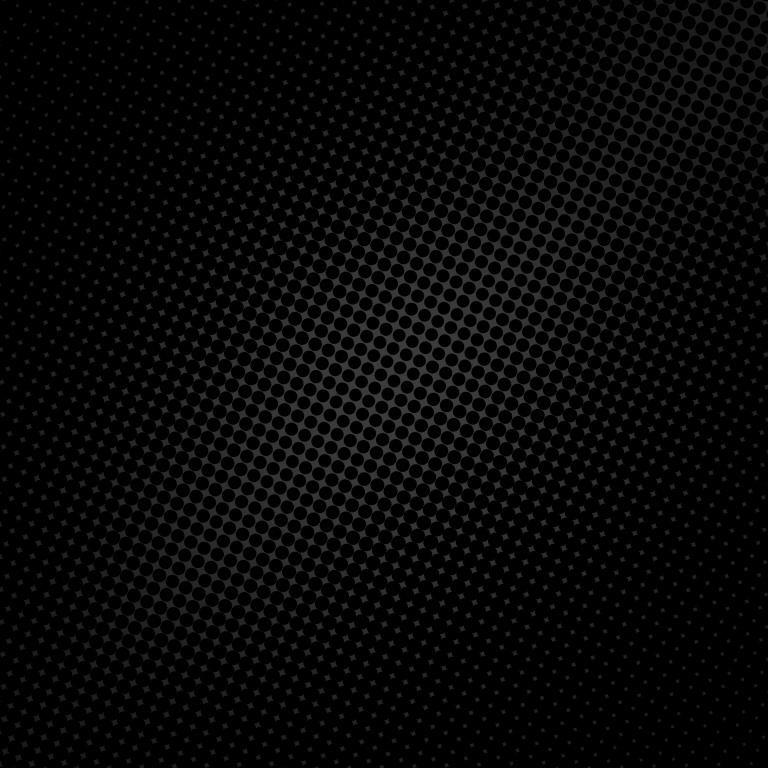
This background is drawn by a WebGL 2 fragment shader. Its source:

```glsl
#version 300 es
precision highp float;

uniform vec2 u_resolution;
out vec4 outColor;

// Dot lattice
const float SPACING = 0.01887;
const float LATTICE_ANGLE = -0.4363;
const vec2 LATTICE_ORIGIN = vec2(0.5130, 0.5039);

// Diagonal band where the holes are small enough to stay separate
const vec2 BAND_CENTER = vec2(0.521, 0.518);
const float BAND_ANGLE = 0.820;
const float BAND_WIDTH = 0.111;
const float BULGE_WIDTH = 0.075;
const float BULGE_LENGTH = 0.247;
const float BEND = 0.026;

// Hole radius, in lattice cells
const float TOUCHING_RADIUS = 0.5;
const float RADIUS_SWING = 0.13;
const float RADIUS_FALLOFF = 0.34;

// Grey plate and its central glow
const vec2 GLOW_CENTER = vec2(0.521, 0.500);
const float GLOW_RADIUS = 0.39;
const float PLATE_EDGE = 0.098;
const float PLATE_GLOW = 0.235;

vec2 axisCoords(vec2 p, float angle) {
    vec2 axis = vec2(cos(angle), sin(angle));
    return vec2(dot(p, axis), dot(p, vec2(axis.y, -axis.x)));
}

// Signed distance from the edge of the swelling, slightly bent band
float bandDistance(vec2 p) {
    vec2 q = axisCoords(p - BAND_CENTER, BAND_ANGLE);
    float along = q.x;
    float bulge = (along - 0.033) / BULGE_LENGTH;
    float width = BAND_WIDTH + BULGE_WIDTH * exp(-bulge * bulge);
    width -= 0.20 * (1.0 - smoothstep(-0.69, -0.325, along));
    width += 0.045 * smoothstep(0.38, 0.56, along);
    float middle = BEND * tanh((along - 0.078) / 0.156);
    return abs(q.y - middle) - width;
}

float holeRadius(vec2 p) {
    return TOUCHING_RADIUS + RADIUS_SWING * tanh(bandDistance(p) / RADIUS_FALLOFF);
}

void main() {
    float side = min(u_resolution.x, u_resolution.y);
    vec2 p = (gl_FragCoord.xy - 0.5 * u_resolution) / side + 0.5;

    // Round holes on a rotated square lattice
    vec2 lattice = axisCoords(p - LATTICE_ORIGIN, LATTICE_ANGLE) / SPACING;
    vec2 cell = fract(lattice + 0.5) - 0.5;
    float holeDistance = length(cell) - holeRadius(p);
    float softness = 0.7 / (side * SPACING);
    float plateMask = smoothstep(-softness, softness, holeDistance);

    // Plate lit from the middle
    float glowDistance = length(p - GLOW_CENTER) / GLOW_RADIUS;
    float plate = mix(PLATE_EDGE, PLATE_GLOW, exp(-glowDistance * glowDistance));

    outColor = vec4(vec3(plate * plateMask), 1.0);
}
```
